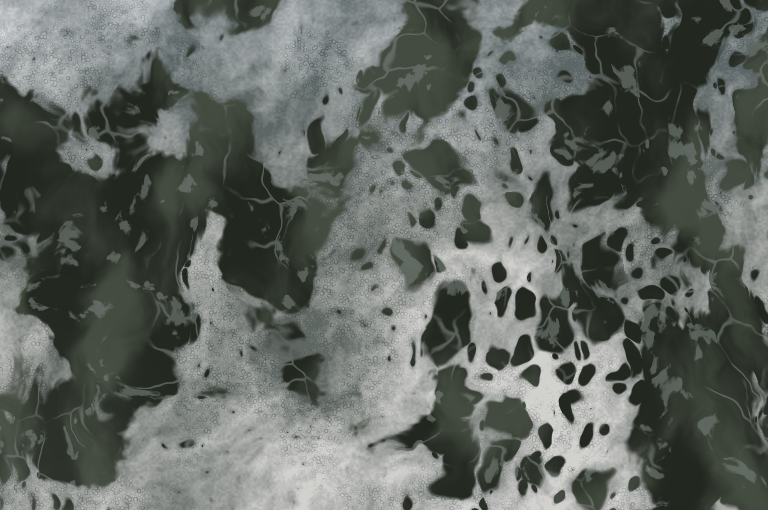
A WebGL 2 fragment shader for this texture:

```glsl
#version 300 es
precision highp float;

#define DEEP vec3(0.135, 0.155, 0.125)
#define SHALLOW vec3(0.265, 0.295, 0.250)
#define FOAM_DIM vec3(0.37, 0.40, 0.385)
#define FOAM_LIT vec3(0.78, 0.78, 0.77)
#define EDGE 0.07
#define RAGGED 2.3
#define HOLE_SCALE 8.0
#define LACE_SCALE 11.0
#define BUBBLE_SCALE 115.0
#define RELIEF 2.4

uniform vec2 u_resolution;
out vec4 fragColor;

float hash(vec2 p) {
    return fract(sin(dot(p, vec2(127.1, 311.7))) * 43758.5);
}

float noise(vec2 p) {
    vec2 i = floor(p), f = fract(p);
    f = f * f * (3.0 - 2.0 * f);
    return mix(mix(hash(i), hash(i + vec2(1, 0)), f.x),
               mix(hash(i + vec2(0, 1)), hash(i + vec2(1, 1)), f.x), f.y);
}

float fbm(vec2 p) {
    float sum = 0.0, amp = 0.516;
    for (int i = 0; i < 5; i++) {
        sum += amp * noise(p);
        p = mat2(1.6, 1.2, -1.2, 1.6) * p + 7.3;
        amp *= 0.5;
    }
    return sum;
}

// Nearest distance, second nearest distance, id of the nearest cell
vec3 cells(vec2 p) {
    vec2 base = floor(p);
    vec3 best = vec3(8.0, 8.0, 0.0);
    for (int y = -1; y <= 1; y++)
    for (int x = -1; x <= 1; x++) {
        vec2 cell = base + vec2(x, y);
        vec2 seed = cell + 0.1 + 0.8 * vec2(hash(cell), hash(cell + 41.3));
        float d = length(p - seed);
        if (d < best.x) best = vec3(d, best.x, hash(cell + 17.9));
        else best.y = min(best.y, d);
    }
    return best;
}

// Broad stretches of open water: centre and radii
float openWater(vec2 p) {
    vec4 pools[8] = vec4[8](
        vec4(0.42, 0.62, 0.25, 0.19), vec4(0.20, 0.77, 0.17, 0.15),
        vec4(0.16, 0.39, 0.19, 0.13), vec4(0.04, 0.17, 0.17, 0.15),
        vec4(1.44, 0.20, 0.18, 0.32), vec4(1.38, 0.82, 0.17, 0.24),
        vec4(0.87, 0.86, 0.06, 0.17), vec4(0.48, 0.99, 0.15, 0.06));
    float field = -0.65;
    for (int i = 0; i < 8; i++)
        field = max(field, 1.0 - length((p - pools[i].xy) / pools[i].zw));
    return field;
}

// Rounded gaps in the foam, kept apart by thin threads
float gaps(vec2 p, float density) {
    vec3 c = cells(p);
    float radius = 0.6 * c.z * density - 0.03;
    return min(radius - c.x, 0.5 * (c.y - c.x) - 0.05);
}

void main() {
    vec2 p = gl_FragCoord.xy / u_resolution.y;
    vec2 drift = vec2(fbm(p * 4.0 + 3.1), fbm(p * 4.0 + 19.7)) - 0.5;
    vec2 ripple = vec2(noise(p * 24.0), noise(p * 24.0 + 31.0)) - 0.5;
    vec2 q = p + 0.16 * drift + 0.022 * ripple;

    // Ragged pools, drawn into upright streaks at the right
    float streak = smoothstep(1.15, 1.4, p.x);
    float rough = mix(fbm(q * 7.0), fbm(q * vec2(15.0, 5.0)), streak);
    float pool = 0.65 * openWater(p + 0.12 * drift) + RAGGED * (rough - 0.5);

    // Clustered gaps of two sizes
    float cluster = fbm(p * 3.0 + 11.0) + 0.16 * smoothstep(0.4, 1.0, p.x);
    float density = smoothstep(0.38, 0.68, cluster);
    vec2 g = q * vec2(1.2, 0.9);
    float hole = max(gaps(g * HOLE_SCALE, density),
                     gaps(g * HOLE_SCALE * 2.3 + 5.0, density * 0.8));
    float field = max(pool, hole * 1.6 + 0.5 * (noise(q * 45.0) - 0.5) * 0.4);
    float water = smoothstep(-EDGE, EDGE, field);

    // Water with faint swell and lacy threads
    float swell = fbm(q * vec2(9.0, 5.0) + 2.0);
    vec3 sea = mix(DEEP, SHALLOW, smoothstep(0.36, 0.72, swell));
    sea += 0.05 * (1.0 - smoothstep(0.0, 0.5, length(p)));
    vec3 net = cells((q + 0.05 * drift) * LACE_SCALE);
    float thread = 1.0 - smoothstep(0.01, 0.09, net.y - net.x);
    thread *= smoothstep(0.42, 0.62, fbm(p * 9.0 + 23.0));
    float fleck = smoothstep(0.66, 0.74, fbm(q * 26.0));
    sea = mix(sea, FOAM_DIM * 1.2, 0.65 * max(thread, fleck));

    // Foam relief, lit from the upper left, with curling crests
    float height = fbm(q * 6.0 + 8.0);
    float slope = height - fbm((q + vec2(-0.014, 0.014)) * 6.0 + 8.0);
    float crest = pow(1.0 - abs(2.0 * noise(q * 3.2 + 4.0) - 1.0), 12.0);
    float tone = 0.53 + 1.3 * (fbm(q * 3.5 + 40.0) - 0.5) + RELIEF * slope;
    tone += 0.25 * crest - 0.22 * smoothstep(-0.35, 0.0, field);

    // Bubbles: dark rims with a bright glint, over a fine grain
    vec3 b = cells(p * BUBBLE_SCALE);
    float size = 0.15 + 0.3 * b.z;
    float bubbly = smoothstep(0.38, 0.62, fbm(p * 8.0 + 60.0));
    float rim = 1.0 - smoothstep(0.05, 0.2, abs(b.x - size));
    float glint = 1.0 - smoothstep(0.0, 0.2, b.x);
    tone += bubbly * (0.2 * glint - 0.3 * rim * b.z);
    tone += 0.2 * (noise(p * 230.0) - 0.5);

    vec3 foam = mix(FOAM_DIM, FOAM_LIT, clamp(tone + 0.08, 0.0, 1.1));
    foam += vec3(-0.012, 0.0, 0.018) * smoothstep(0.5, 1.0, p.y);
    fragColor = vec4(mix(foam, sea, water), 1.0);
}
```
